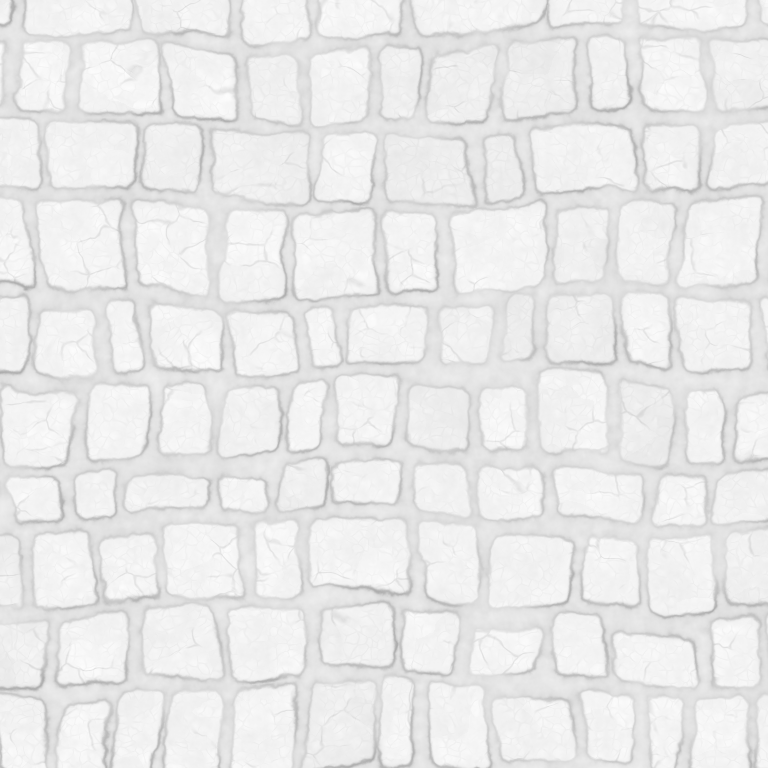
Write a WebGL 1 fragment shader that draws this texture map.

```glsl
precision highp float;
// Pale whitewashed rubble wall: uneven courses of skewed, rounded stones in mortar.
// Each stone is a distance function; layered noise frays its rim, while cellular
// noise adds chipped facets and fine pitting. Thin broken shadows trace the joints.
uniform vec2 u_resolution;

const float ROWS = 9.6;            // courses across the canvas height
const float MIN_COLUMNS = 7.0;     // stones per course, fewest and most
const float MAX_COLUMNS = 12.5;
const float EDGE_JITTER = 0.48;    // irregularity of stone widths
const float ROW_JITTER = 0.38;     // irregularity of course heights
const float HALF_GAP = 0.0085;     // half the usual mortar width
const float CORNER = 0.009;
const float SKEW = 0.19;
const float FRAY = 0.015;          // raggedness of the stone rims
const float LINE_WIDTH = 0.0023;
const float LINE_DEPTH = 0.19;
const float SHADE_REACH = 0.008;
const float SHADE_DEPTH = 0.055;
const vec3 STONE = vec3(0.960);
const vec3 MORTAR = vec3(0.908);

float hash(vec2 p) {
  vec3 q = fract(vec3(p.xyx) * 0.1031);
  q += dot(q, q.yzx + 33.33);
  return fract((q.x + q.y) * q.z);
}

vec2 hash2(vec2 p) { return vec2(hash(p + 17.3), hash(p + 71.9)); }

float noise(vec2 p) {
  vec2 i = floor(p), f = fract(p);
  f = f * f * (3.0 - 2.0 * f);
  return mix(mix(hash(i), hash(i + vec2(1, 0)), f.x),
             mix(hash(i + vec2(0, 1)), hash(i + vec2(1, 1)), f.x), f.y);
}

float fbm(vec2 p) {
  float sum = 0.0, weight = 0.533;
  for (int i = 0; i < 4; i++) {
    sum += weight * noise(p);
    p = mat2(1.6, 1.2, -1.2, 1.6) * p + 7.7;
    weight *= 0.5;
  }
  return sum;
}

// x: gap between the two nearest cell centres, y: random tone of the cell
vec2 cellular(vec2 p) {
  vec2 base = floor(p);
  float near = 9.0, second = 9.0, tone = 0.0;
  for (int j = -1; j <= 1; j++)
    for (int i = -1; i <= 1; i++) {
      vec2 id = base + vec2(i, j);
      float d = length(id + hash2(id) - p);
      if (d < near) { second = near; near = d; tone = hash(id + 5.1); }
      else second = min(second, d);
    }
  return vec2(second - near, tone);
}

float rowEdge(float row) {
  return (row + ROW_JITTER * (hash(vec2(row, 91.0)) - 0.5)) / ROWS;
}

float columnEdge(float column, float row) {
  return column + EDGE_JITTER * (hash(vec2(column, row) + 40.0) - 0.5);
}

// x: signed distance, y: stone tone, zw: offset from the stone centre
vec4 stone(vec2 p, float column, float row, float count, float shift) {
  vec2 id = vec2(column, row) + 60.0;
  vec2 low = vec2((columnEdge(column, row) - shift) / count, rowEdge(row));
  vec2 high = vec2((columnEdge(column + 1.0, row) - shift) / count, rowEdge(row + 1.0));
  low += HALF_GAP * (0.6 + 0.8 * hash2(id));
  high -= HALF_GAP * (0.6 + 0.8 * hash2(id + 3.0));
  high.y -= 0.016 * smoothstep(0.7, 1.0, hash(id + 8.0));
  vec2 q = p - 0.5 * (low + high), size = 0.5 * (high - low);
  vec2 skewA = SKEW * (hash2(id + 11.0) - 0.5) * vec2(1.0, 0.6);
  vec2 skewB = SKEW * (hash2(id + 23.0) - 0.5) * vec2(1.0, 0.6);
  vec2 e = max(q + skewA * q.yx, skewB * q.yx - q) - size + CORNER;
  float d = length(max(e, 0.0)) + min(max(e.x, e.y), 0.0) - CORNER;
  return vec4(d, hash(id + 31.0), q);
}

void main() {
  float scale = min(u_resolution.x, u_resolution.y);
  vec2 uv = gl_FragCoord.xy / scale;
  float pixel = 1.0 / scale;

  // Bend the courses, then find the nearest stone
  vec2 p = uv + vec2(0.006 * sin(uv.y * 17.0 + 3.0 * sin(uv.x * 5.0)),
                     0.010 * sin(uv.x * 7.0 + 2.0 * sin(uv.y * 6.0)) + 0.004 * sin(uv.x * 23.0));
  vec4 nearest = vec4(9.0);
  for (int j = -1; j <= 1; j++) {
    float row = floor(p.y * ROWS) + float(j);
    float count = mix(MIN_COLUMNS, MAX_COLUMNS, hash(vec2(row, 12.0)));
    float shift = hash(vec2(row, 57.0));
    for (int i = -1; i <= 1; i++) {
      vec4 s = stone(p, floor(p.x * count + shift) + float(i), row, count, shift);
      if (s.x < nearest.x) nearest = s;
    }
  }
  float broad = fbm(uv * 24.0 + 9.0), grain = fbm(uv * 95.0);
  float d = nearest.x + FRAY * (broad - 0.5) + 0.35 * FRAY * (grain - 0.5);

  // Stone face: own tone, chipped facets, creases and pits
  vec2 bent = uv + 0.03 * vec2(broad, fbm(uv * 21.0 + 40.0));
  vec2 facet = cellular(bent * vec2(19.0, 25.0) + nearest.y * 50.0);
  vec2 pit = cellular(bent * 75.0);
  float crease = (1.0 - smoothstep(0.0, 0.09, facet.x)) * smoothstep(0.5, 0.7, broad);
  float pitting = (1.0 - smoothstep(0.0, 0.25, pit.x)) * smoothstep(0.35, 0.7, grain);
  float face = 0.016 * (facet.y - 0.5) + 0.05 * (grain - 0.5) + 0.035 * (broad - 0.5)
             - 0.07 * crease - 0.028 * pitting - 0.028 * smoothstep(0.65, 1.0, nearest.y);

  // Mortar with soft occlusion, then the broken contact line
  float bed = 0.05 * (grain - 0.5) + 0.05 * (broad - 0.5)
            - SHADE_DEPTH * exp(-max(d, 0.0) / SHADE_REACH);
  float body = smoothstep(-0.001 - pixel, 0.001 + pixel, d);
  vec3 color = mix(STONE + face, MORTAR + bed, body);
  float side = 0.5 + 0.5 * dot(normalize(nearest.zw + 1e-5), vec2(0.6, -0.8));
  float strength = mix(0.35, 1.0, side) * smoothstep(0.2, 0.75, fbm(uv * 11.0 + 70.0));
  float rim = (d - 0.001) / (LINE_WIDTH + 0.3 * pixel);
  color -= LINE_DEPTH * strength * exp(-rim * rim);
  gl_FragColor = vec4(clamp(color, 0.0, 1.0), 1.0);
}
```
